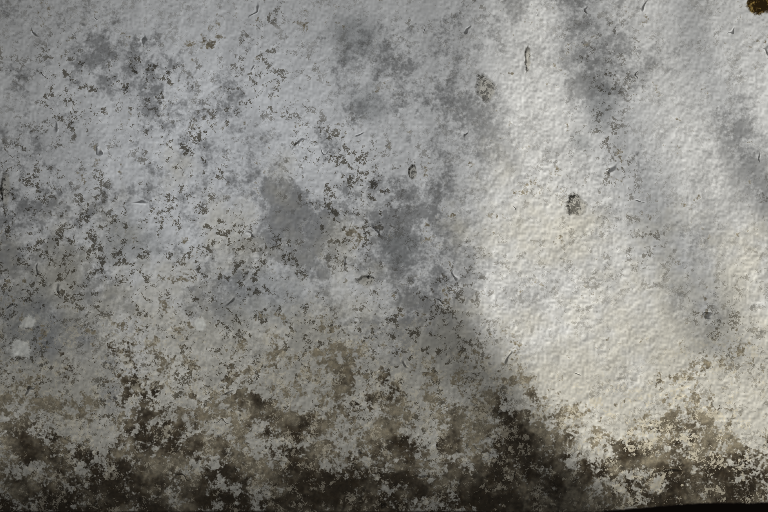
A Shadertoy shader for this texture:

```glsl
float hash(vec2 p) {
    vec3 q = fract(p.xyx * 0.1031);
    q += dot(q, q.yzx + 33.33);
    return fract((q.x + q.y) * q.z);
}

float noise(vec2 p) {
    vec2 i = floor(p), f = fract(p);
    f = f * f * (3.0 - 2.0 * f);
    return mix(mix(hash(i), hash(i + vec2(1, 0)), f.x),
               mix(hash(i + vec2(0, 1)), hash(i + vec2(1, 1)), f.x), f.y);
}

// Higher gain gives a rougher, more broken pattern
float fbm(vec2 p, float gain) {
    float sum = 0.0, total = 0.0, amp = 1.0;
    for (int i = 0; i < 5; i++) {
        sum += amp * noise(p);
        total += amp;
        p = mat2(1.6, 1.2, -1.2, 1.6) * p + 17.3;
        amp *= gain;
    }
    return sum / total;
}

float bell(float x) { return exp(-x * x); }

// Rough-edged ellipse: centre in xy, radii in zw
float blob(vec2 p, vec4 b, float soft) {
    float d = length((p - b.xy) / b.zw) + 1.3 * (fbm(p * 45.0, 0.7) - 0.5);
    return 1.0 - smoothstep(1.0 - soft, 1.0 + soft, d);
}

float plaster(vec2 p) {
    return 0.4 * noise(p * 55.0) + 0.4 * noise(p * 120.0 + 9.0) + 0.4 * noise(p * 230.0);
}

float sunEdge(float drop) { return 0.975 - 0.1 * drop + 0.8 * max(drop - 0.6, 0.0); }

// Sunlit area crossed by two slanted soft shadows
float sunlight(vec2 p) {
    float drop = 1.0 - p.y;
    float x = p.x + 0.05 * (fbm(p * 6.0, 0.5) - 0.5);
    float soft = mix(0.1, 0.06, drop);
    float sun = smoothstep(-soft, soft, x - sunEdge(drop));
    float wide = bell((x - 1.133 - 0.22 * drop - 0.3 * drop * drop) / (0.085 - 0.02 * drop));
    float thin = bell((x - 1.34 - 0.35 * drop - 0.2 * drop * drop) / 0.045);
    sun *= 1.0 - 0.85 * wide * (1.0 - smoothstep(0.66, 0.76, drop));
    sun *= 1.0 - 0.55 * thin;
    return sun * (1.0 - 0.4 * smoothstep(1.12, 1.3, p.x) * (1.0 - smoothstep(0.05, 0.45, drop)));
}

// Small flakes scattered over a jittered grid; x is the hollow, y its lit rim
vec2 flakes(vec2 p) {
    vec2 cell = floor(p * 13.0), mark = vec2(0);
    for (int k = 0; k < 9; k++) {
        vec2 id = cell + vec2(k % 3 - 1, k / 3 - 1);
        vec2 c = (id + vec2(hash(id), hash(id + 41.0))) / 13.0;
        float angle = 6.28 * hash(id + 7.0), size = 0.003 + 0.005 * hash(id + 23.0);
        vec2 q = p - c + 0.014 * (vec2(noise(p * 90.0), noise(p * 90.0 + 31.0)) - 0.5);
        q = mat2(cos(angle), sin(angle), -sin(angle), cos(angle)) * q;
        float present = step(0.78, hash(id + 3.0));
        vec2 radii = size * vec2(1.8, 0.4);
        float hollow = length(q / radii), rim = length((q - vec2(0, size * 0.6)) / radii);
        mark = max(mark, present * (1.0 - smoothstep(0.4, 1.4, vec2(hollow, rim))));
    }
    return mark;
}

void mainImage(out vec4 fragColor, in vec2 fragCoord) {
    vec2 p = fragCoord / iResolution.y;
    float drop = 1.0 - p.y, sun = sunlight(p);
    float speck = fbm(p * 24.0, 0.9), grit = fbm(p * 70.0 + 50.0, 0.8);

    // Painted plaster with a slightly cool field and mottled weathering
    vec3 col = mix(vec3(0.79, 0.79, 0.78), vec3(0.84, 0.848, 0.855),
                   bell((p.x - 0.42) / 0.4) * bell((p.y - 0.72) / 0.35));
    float shaded = 1.0 - 0.65 * sun;
    float mottle = 0.55 * fbm(p * 7.0 + 4.0, 0.6) + 0.45 * speck;
    col *= 1.0 - 0.32 * shaded * smoothstep(0.46, 0.62, mottle + 0.1 * (drop - 0.4));
    col *= 1.0 + 0.2 * (fbm(p * vec2(24.0, 7.0), 0.6) - 0.5);
    float cream = smoothstep(0.35, 0.75, drop + 0.9 * (fbm(p * 9.0 + 60.0, 0.7) - 0.5));
    col = mix(col, vec3(0.76, 0.74, 0.675), 0.55 * cream);

    // Damp stains
    const vec4 stains[8] = vec4[8](
        vec4(1.172, 0.79, 0.028, 0.038), vec4(1.133, 0.72, 0.018, 0.022),
        vec4(0.055, 0.37, 0.06, 0.075), vec4(0.52, 0.42, 0.09, 0.055),
        vec4(0.783, 0.515, 0.04, 0.03), vec4(0.69, 0.93, 0.045, 0.04),
        vec4(0.72, 0.80, 0.03, 0.035), vec4(0.25, 0.53, 0.06, 0.04));
    for (int i = 0; i < 8; i++)
        col = mix(col, vec3(0.5, 0.51, 0.51), (0.2 + 0.5 * grit) * blob(p, stains[i], 0.65));

    // Fine pits gather in worn zones
    float worn = smoothstep(0.38, 0.65, fbm(p * 6.0 + 20.0, 0.6) + 0.3 * (drop - 0.3));
    float pits = smoothstep(0.55, 0.70, grit);
    col = mix(col, col * vec3(0.54, 0.52, 0.48), pits * (0.25 + 0.75 * worn) * shaded);

    // Grime climbs from the ground and breaks into specks
    float grime = smoothstep(0.53, 1.03, drop + 0.3 * (fbm(p * 6.0, 0.6) - 0.5) - 0.07 * sun);
    float cover = smoothstep(-0.08, 0.08, mix(0.25, 0.64, grime) - speck);
    float depth = smoothstep(0.44, 0.8, fbm(p * 14.0 + 8.0, 0.75) + 0.44 * (grime - 0.5));
    vec3 soil = mix(vec3(0.49, 0.455, 0.38), vec3(0.17, 0.14, 0.1), depth);
    col = mix(col, soil * (0.6 + 0.8 * grit), cover * 0.9);
    float fleck = smoothstep(0.55, 0.68, fbm(p * 42.0 + 5.0, 0.9));
    col = mix(col, vec3(0.78, 0.75, 0.67), fleck * smoothstep(0.0, 0.4, grime) * (0.55 + 0.3 * sun));

    // Pale exposed patches
    const vec4 pale[3] = vec4[3](vec4(0.04, 0.32, 0.024, 0.019),
        vec4(0.055, 0.37, 0.015, 0.013), vec4(0.39, 0.365, 0.011, 0.013));
    for (int i = 0; i < 3; i++)
        col = mix(col, vec3(0.85, 0.85, 0.82), 0.85 * blob(p, pale[i], 0.2));

    // Larger chips with shaded upper edges
    const vec4 chips[6] = vec4[6](vec4(0.947, 0.83, 0.018, 0.024),
        vec4(1.123, 0.60, 0.019, 0.02), vec4(0.01, 0.633, 0.009, 0.028),
        vec4(1.03, 0.887, 0.006, 0.021), vec4(0.806, 0.664, 0.007, 0.014),
        vec4(0.713, 0.453, 0.016, 0.01));
    for (int i = 0; i < 6; i++) {
        float inside = blob(p, chips[i], 0.25);
        float lower = blob(p + vec2(-0.003, 0.004), chips[i], 0.25);
        col = mix(col, vec3(0.62, 0.6, 0.54), 0.5 * inside);
        col *= 1.0 - 0.45 * inside * (1.0 - lower) - 0.35 * inside * smoothstep(0.45, 0.6, grit);
    }
    vec2 flake = flakes(p);
    col *= 1.0 - 0.42 * flake.x + 0.12 * flake.y * (1.0 - flake.x);

    // Raking light over the surface relief
    float relief = plaster(p) - plaster(p + vec2(-0.003, 0.004));
    col *= 1.0 + relief * mix(0.24, 0.36, max(sun, grime));
    float light = mix(0.77, 1.01, sun);
    light *= 1.0 - 0.22 * bell((p.x - sunEdge(drop) + 0.07) / 0.09) * smoothstep(0.52, 0.7, drop);
    light *= 1.0 - 0.14 * smoothstep(0.35, 0.0, p.x) - 0.07 * smoothstep(0.75, 1.0, p.y) * (1.0 - sun);
    light *= 1.0 - 0.3 * smoothstep(0.85, 1.0, drop);
    col *= light * mix(vec3(0.995, 1.0, 1.005), vec3(1.005, 1.0, 0.985), sun);

    // Dark ground gap and rusty upper corner
    float gap = 0.018 * smoothstep(1.13, 1.4, p.x) + 0.006 * (speck - 0.5);
    col = mix(col, vec3(0.04, 0.03, 0.025), 1.0 - smoothstep(gap - 0.003, gap + 0.003, p.y));
    vec3 rust = mix(vec3(0.15, 0.11, 0.05), vec3(0.55, 0.46, 0.25), smoothstep(0.4, 0.6, speck));
    col = mix(col, rust, blob(p, vec4(1.485, 0.995, 0.023, 0.02), 0.2));
    fragColor = vec4(clamp(col, 0.0, 1.0), 1.0);
}
```
